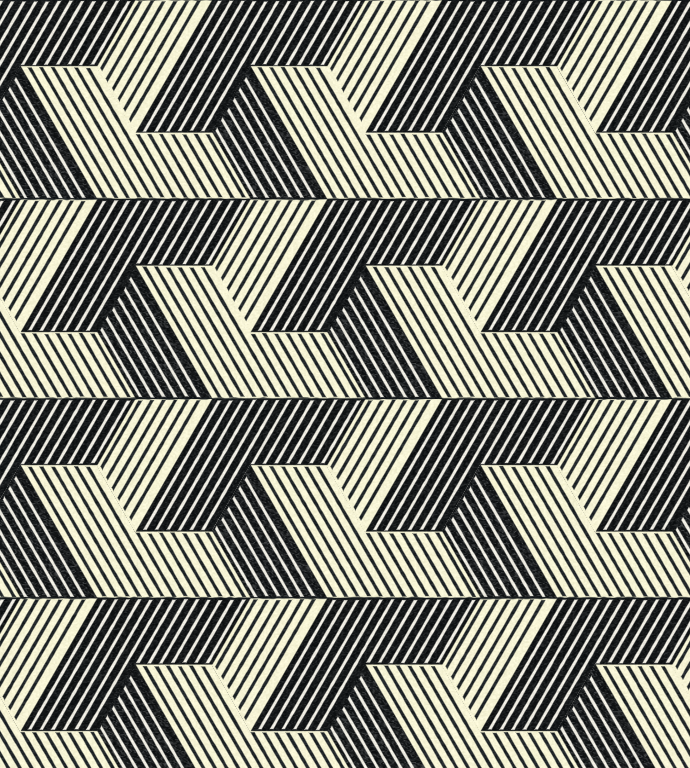
A Shadertoy shader for this pattern:

```glsl
#define UNITS_ACROSS 9.0    // triangle sides across the canvas, three per repeat
#define LINES 6.6           // stripes per triangle side
#define DARK_LINE 0.021     // half width of dark lines on cream
#define LIGHT_LINE 0.0195   // half width of pale lines on black
#define END_GAP 0.020       // space left at the ends of the lines
#define WEAR 0.005          // wobble of the edges
#define CREAM vec3(0.985, 0.975, 0.865)
#define PALE vec3(0.98, 0.97, 0.93)
#define BLACK vec3(0.055, 0.065, 0.07)
#define INK vec3(0.08, 0.10, 0.11)

const float H = 0.8660254;  // height of a unit triangle

float hash(vec2 p) {
    vec3 q = fract(p.xyx * 0.1031);
    q += dot(q, q.yzx + 33.33);
    return fract((q.x + q.y) * q.z);
}

float noise(vec2 p) {
    vec2 i = floor(p), f = fract(p);
    f *= f * (3.0 - 2.0 * f);
    return mix(mix(hash(i), hash(i + vec2(1, 0)), f.x),
               mix(hash(i + vec2(0, 1)), hash(i + vec2(1, 1)), f.x), f.y);
}

// Coverage of a shape with signed distance d, smoothed over the pixel
float fill(float d, float px) {
    return smoothstep(0.85 * px, -0.85 * px, d);
}

// Slanted bands two units and one unit wide; k runs across them, along follows them
vec3 stripes(float k, float along, float ends, float seed, bool lower, float px) {
    float band = (abs(mod(k + 0.5, 3.0) - 1.5) - 1.0) * H;
    bool wide = band < 0.0;
    bool dark = wide != lower;

    // Lines are counted from one edge, which leaves a broad margin at the other
    float inset = abs(mod(k, 3.0) - 2.0);
    float cell = inset * LINES;
    float count = floor((wide ? 2.0 : 1.0) * LINES - 0.1);
    float id = floor(cell) + 20.0 * floor(k / 3.0) + 100.0 * seed;
    float wobble = noise(vec2(along * 14.0, id * 7.3)) - 0.5;
    float width = (dark ? LIGHT_LINE : DARK_LINE) + WEAR * wobble;
    float line = abs(fract(cell) - 0.5) * H / LINES - width;
    float gap = END_GAP * (0.6 + 0.8 * hash(vec2(id, 5.0)));
    float ink = cell < count ? fill(max(line, gap - ends), px) : 0.0;

    // Woven fibres lift the black, most of all in the lower bands
    float fibre = noise(vec2(along * 55.0, k * 45.0));
    vec3 black = BLACK + (lower ? 0.20 : 0.10) * fibre * fibre;
    vec3 cream = CREAM - vec3(0.03, 0.03, 0.05) * fibre;
    vec3 pale = PALE - 0.07 * fibre;

    // Blend the two grounds over the edge of the band
    float darkness = fill(lower ? -band : band, px);
    vec3 ground = mix(cream, black, darkness);
    return mix(ground, dark ? pale : INK + 0.09 * fibre, ink);
}

void mainImage(out vec4 fragColor, in vec2 fragCoord) {
    float px = UNITS_ACROSS / iResolution.x;
    vec2 p = vec2(fragCoord.x, iResolution.y - fragCoord.y) * px;

    // Rows are three triangles high, each shifted by half a repeat
    float y = p.y / H * 0.9985 + 0.006;
    float row = floor(y / 3.0);
    float v = y - 3.0 * row;
    float x = p.x - 2.27 - 1.5 * mod(row, 2.0);
    float c = abs(mod(x + 1.5, 3.0) - 1.5);

    // Toothed seam between the two slants
    float seam = H * min(v - 1.0, max(v - 2.0, c + 0.5 * v - 1.5));
    float rowEdge = H * min(v, 3.0 - v);
    float ends = min(abs(seam), rowEdge);

    vec3 upper = stripes(x - 0.5 + 0.5 * v, v, ends, row, false, px);
    vec3 lower = stripes(x - 0.5 - 0.5 * v, v, ends, row + 20.0, true, px);
    vec3 color = mix(lower, upper, fill(seam, px));

    // Ragged dark thread along the row joins
    float ragged = 0.003 + 0.014 * noise(vec2(p.x * 16.0, row * 9.0));
    color = mix(color, INK, 0.85 * fill(rowEdge - ragged, px));

    // Fine cloth grain
    color += 0.05 * (noise(p * 48.0) - 0.5);
    fragColor = vec4(clamp(color, 0.0, 1.0), 1.0);
}
```
